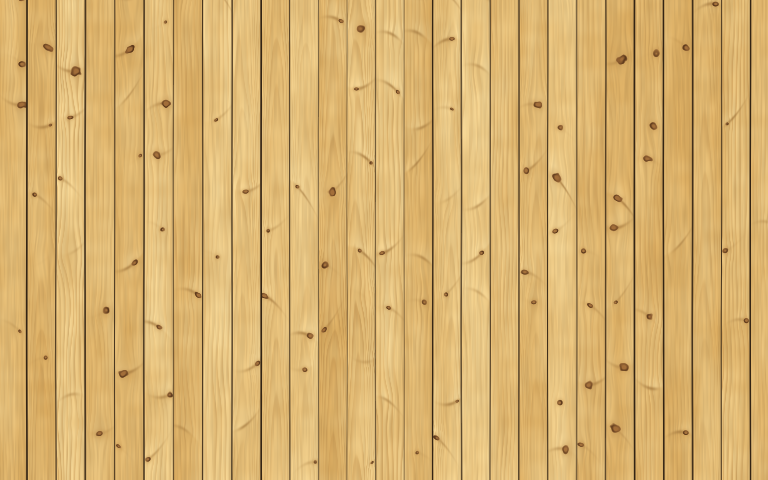
Write a WebGL 1 fragment shader that draws this texture.

```glsl
precision highp float;
// Wall of narrow upright pine boards parted by thin dark gaps.
// Each board gets its own tint, straight or arched grain, and hashed knots
// with curved wisps; one unit of length is one board width.
uniform vec2 u_resolution;

#define BOARDS 26.52        // boards across the canvas
#define FIRST_OFFSET 0.085  // part of the first board cut off at the left
#define BOW 0.1             // sideways drift of the joints left of the middle
#define KNOT_GAP 2.3        // length of board holding at most one knot
#define GRAIN_DEPTH 0.42
#define FIBRE_DEPTH 0.085
#define GAP_COLOR vec3(0.20, 0.14, 0.08)
#define HONEY vec3(0.85, 0.68, 0.395)
#define CREAM vec3(0.93, 0.805, 0.55)
#define LATEWOOD vec3(0.74, 0.55, 0.29)
#define KNOT_RIM vec3(0.32, 0.19, 0.09)
#define KNOT_CORE vec3(0.62, 0.41, 0.21)

float hash(vec2 p) {
  vec3 q = fract(p.xyx * vec3(0.1031, 0.1030, 0.0973));
  q += dot(q, q.yzx + 33.33);
  return fract((q.x + q.y) * q.z);
}

float noise(vec2 p) {
  vec2 i = floor(p), f = fract(p);
  f = f * f * (3.0 - 2.0 * f);
  return mix(mix(hash(i), hash(i + vec2(1.0, 0.0)), f.x),
             mix(hash(i + vec2(0.0, 1.0)), hash(i + 1.0), f.x), f.y);
}

// Tinted wood with grain; p runs across and along the board
vec3 boardColor(vec2 p, float id, float px) {
  vec2 shift = vec2(id * 17.0, id * 7.0);

  // Knots: gather grain bending, stain, sheen, wisps, rim and core
  vec2 bent = p;
  float stain = 0.0, sheen = 0.0, wisp = 0.0, rim = 0.0, core = 0.0;
  float chance = mix(0.4, 1.0, hash(vec2(id, 3.7)));
  float rough = noise(p * 8.0 + shift) - 0.5;
  for (int j = -1; j <= 1; j++) {
    float cell = floor(p.y / KNOT_GAP) + float(j);
    vec2 seed = vec2(id, cell);
    float present = step(hash(seed + 11.3), chance);
    vec2 center = vec2(mix(0.1, 0.9, hash(seed + 23.1)),
                       (cell + mix(0.1, 0.9, hash(seed + 37.9))) * KNOT_GAP);
    float kind = hash(seed + 53.2);
    float size = mix(0.06, 0.19, kind * kind);
    float slant = hash(seed + 89.4) - 0.5;
    float open = present * step(0.25, hash(seed + 71.7));
    vec2 d = p - center;
    float c = cos(slant * 1.8), s = sin(slant * 1.8);
    vec2 local = vec2(c * d.x + s * d.y, c * d.y - s * d.x);
    local.y *= mix(0.85, 1.7, hash(seed + 97.6));
    float r = length(local) / size + rough * 0.5;
    float soft = px / size * 0.5 + 0.08;
    float inside = open * (1.0 - smoothstep(1.0 - soft, 1.0 + soft, r));

    // Rim is darker on one side; small knots are dark throughout
    float lit = 0.5 + 0.5 * clamp((local.x * slant * 4.0 - local.y) / size, -1.0, 1.0);
    float ring = smoothstep(0.35, 0.9, r + 0.4 * (1.0 - kind)) * mix(0.35, 1.0, lit);
    core = max(core, inside * mix(0.6, 0.95, kind));
    rim = max(rim, inside * ring * mix(0.65, 0.95, hash(seed + 13.9)));

    // Curved wisp: bright on one side of the bow, brown along its edge
    float bow = d.y - slant * 2.2 * d.x - (slant > 0.0 ? 0.7 : -0.7) * d.x * d.x;
    float reach = present * exp(-d.x * d.x * 5.0) * hash(seed + 43.7);
    wisp += reach * exp(-bow * bow * 250.0) * smoothstep(-0.2, 0.3, d.x * sign(0.5 - center.x));
    sheen += reach * smoothstep(-0.05, 0.1, bow) * exp(-bow * bow * 5.0);
    bent.x -= present * d.x * 0.65 * exp(-dot(d, d * vec2(1.0, 0.4)) / (size * size * 6.0));
    stain += open * exp(-r * r * 0.4) * 0.5;
  }

  // Tint of the board and slow cloudy changes along it
  float tint = 0.5 + (hash(vec2(id, 9.1)) - 0.5) * 0.75;
  tint += (noise(p * vec2(2.2, 0.4) + shift) - 0.5) * 0.65;
  tint += (noise(p * vec2(1.6, 2.5) + shift + 40.0) - 0.5) * 0.25;
  vec3 color = mix(HONEY, CREAM, clamp(tint + sheen * 0.5, -0.15, 1.15));

  // Growth rings: near-parallel lines, or arches on some boards
  float wobble = noise(bent * vec2(2.0, 0.5) + shift) * 1.4;
  float axis = bent.x - mix(0.3, 0.7, hash(vec2(id, 5.3)));
  float arched = step(0.65, hash(vec2(id, 6.9)));
  float straightPhase = bent.x * mix(5.0, 8.0, hash(vec2(id, 8.2))) + bent.y * 0.04;
  float archPhase = axis * axis * 17.0 + bent.y * 0.4;
  float phase = fract(mix(straightPhase, archPhase, arched) + wobble);
  float line = smoothstep(0.3, 0.85, phase) * (1.0 - smoothstep(0.85, 1.0, phase));
  float strength = mix(0.25, 1.0, hash(vec2(id, 4.4)))
                 * (0.3 + 1.0 * noise(p * vec2(2.0, 0.5) + shift + 80.0));
  color = mix(color, LATEWOOD, line * strength * GRAIN_DEPTH);

  // Fine long fibres, then the knots over the grain
  color *= 1.0 + (noise(bent * vec2(21.0, 1.1) + shift) - 0.5) * FIBRE_DEPTH;
  color = mix(color, LATEWOOD * 0.88, min(wisp, 0.8));
  color = mix(color, LATEWOOD, min(stain, 0.6));
  color = mix(color, KNOT_CORE, core);
  return mix(color, KNOT_RIM, rim);
}

void main() {
  float px = BOARDS / u_resolution.x;
  vec2 p = gl_FragCoord.xy * px + vec2(FIRST_OFFSET, 0.0);
  float across = (p.x / BOARDS - 0.34) / 0.2;
  p.x -= BOW * exp(-across * across);
  float id = floor(p.x);
  vec3 color = boardColor(vec2(p.x - id, p.y), id, px);

  // Gap: width and depth differ from joint to joint
  float joint = floor(p.x + 0.5);
  float wide = hash(vec2(joint, 61.0));
  float depth = mix(0.55, 1.0, smoothstep(0.1, 0.5, hash(vec2(joint, 67.0))));
  float side = p.x - joint + (noise(vec2(joint * 9.0, p.y * 0.2)) - 0.5) * 0.02;
  float halfGap = mix(0.015, 0.03, wide);
  float cover = max(0.0, min(side + 0.5 * px, halfGap) - max(side - 0.5 * px, -halfGap)) / px;

  // Board edges: narrow shade on one side, light on the other
  color *= 1.0 + exp(-abs(side) * 28.0) * (side > 0.0 ? 0.06 : -0.09);
  color = mix(color, GAP_COLOR, min(cover, 1.0) * depth);
  gl_FragColor = vec4(color, 1.0);
}
```
